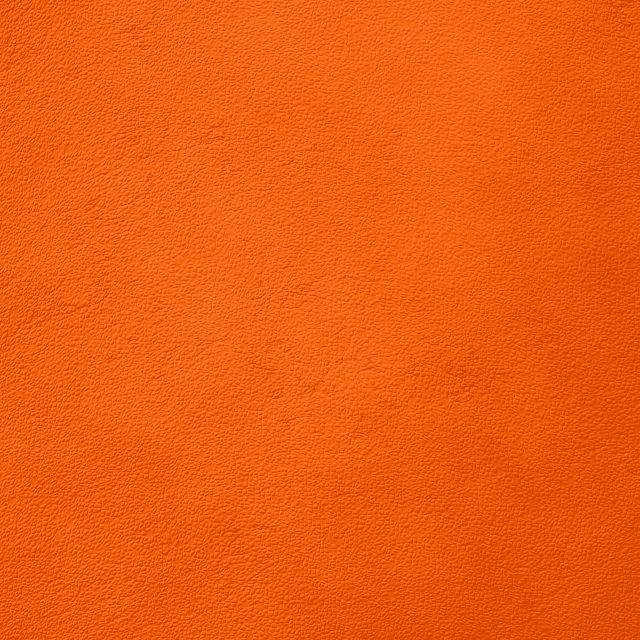
Reproduce this texture procedurally as a WebGL 1 fragment shader.

```glsl
precision highp float;

uniform vec2 u_resolution;

const vec3 DEEP = vec3(0.85, 0.29, 0.01);
const vec3 BODY = vec3(0.91, 0.35, 0.03);
const vec3 BRIGHT = vec3(0.96, 0.40, 0.07);
const vec3 PALE = vec3(0.98, 0.44, 0.13);
const vec3 GLINT = vec3(0.97, 0.47, 0.19);
const vec3 DULL = vec3(0.90, 0.37, 0.07);

const vec2 GRAIN_SCALE = vec2(138.0, 176.0);
const vec2 LIGHT_DIR = vec2(-0.45, 0.89);
const float LIGHT_STEP = 0.0023;

vec2 hash2(vec2 p) {
  vec3 q = fract(p.xyx * vec3(0.1031, 0.1030, 0.0973));
  q += dot(q, q.yzx + 33.33);
  return fract((q.xx + q.yz) * q.zy);
}

float valueNoise(vec2 p) {
  vec2 cell = floor(p);
  vec2 f = fract(p);
  f = f * f * (3.0 - 2.0 * f);
  float low = mix(hash2(cell).x, hash2(cell + vec2(1.0, 0.0)).x, f.x);
  float high = mix(hash2(cell + vec2(0.0, 1.0)).x, hash2(cell + 1.0).x, f.x);
  return mix(low, high, f.y);
}

float fbm(vec2 p) {
  float sum = 0.0;
  float weight = 0.5;
  for (int i = 0; i < 4; i++) {
    sum += weight * valueNoise(p);
    p = mat2(1.6, 1.2, -1.2, 1.6) * p + 7.3;
    weight *= 0.5;
  }
  return sum / 0.9375;
}

// Rounded cells: zero in the grooves, one on the tops
float pebbles(vec2 p) {
  vec2 cell = floor(p);
  vec2 f = fract(p);
  float nearest = 8.0;
  float second = 8.0;
  for (int y = -1; y <= 1; y++) {
    for (int x = -1; x <= 1; x++) {
      vec2 offset = vec2(float(x), float(y));
      float d = length(offset + hash2(cell + offset) - f);
      second = min(second, max(nearest, d));
      nearest = min(nearest, d);
    }
  }
  return smoothstep(0.0, 0.55, second - nearest);
}

// Grain climbs to the right on the left side and levels out across the hide
vec2 followHide(vec2 p) {
  float rise = p.x * (0.6 + p.x * (-0.8 + p.x * 0.333));
  vec2 sway = vec2(valueNoise(p * 9.0), valueNoise(p * 9.0 + 41.0)) - 0.5;
  return vec2(p.x, p.y - rise) + 0.02 * sway + 2.0;
}

// Thin broken folds, gathered into patches
float creases(vec2 hide) {
  vec2 q = hide * vec2(21.0, 50.0);
  float line = abs(fbm(q) - 0.5);
  float patches = smoothstep(0.40, 0.66, fbm(hide * vec2(5.0, 8.0) + 13.0));
  float breaks = smoothstep(0.35, 0.65, valueNoise(hide * 60.0 + 5.0));
  return (1.0 - smoothstep(0.0, 0.05, line)) * patches * breaks;
}

float hideHeight(vec2 p) {
  vec2 hide = followHide(p);
  vec2 ripple = vec2(valueNoise(hide * 75.0), valueNoise(hide * 75.0 + 19.0));
  float grain = pebbles(hide * GRAIN_SCALE + 0.6 * ripple);
  float pores = valueNoise(hide * vec2(190.0, 230.0));
  return 0.65 * grain + 0.5 * pores - 0.6 * creases(hide);
}

// Broad light: strongest above the middle, fading to the lower right
float broadLight(vec2 p) {
  vec2 away = p - vec2(0.45, 0.68);
  float falloff = 0.17 - 0.62 * dot(away, away);
  float corner = 0.30 * smoothstep(0.75, 1.5, p.x + 0.6 * (1.0 - p.y));
  float mottle = 0.45 * (fbm(p * 4.0 + 3.0) - 0.5);
  return falloff - corner + mottle + 0.28 * (fbm(p * 17.0 + 31.0) - 0.5);
}

vec3 leatherColor(float tone) {
  float t = clamp(tone, -0.2, 1.33) * 3.0;
  vec3 color = mix(DEEP, BODY, clamp(t, -0.6, 1.0));
  color = mix(color, BRIGHT, clamp(t - 1.0, 0.0, 1.0));
  color = mix(color, PALE, clamp(t - 2.0, 0.0, 1.0));
  return mix(color, GLINT, clamp(t - 3.0, 0.0, 1.0));
}

void main() {
  vec2 p = gl_FragCoord.xy / min(u_resolution.x, u_resolution.y);

  // Relief lit from the upper left, softer toward the right
  float slope = hideHeight(p) - hideHeight(p + LIGHT_DIR * LIGHT_STEP);
  float contrast = mix(1.15, 0.85, smoothstep(0.2, 0.9, p.x));
  float fold = creases(followHide(p));
  float tone = 0.51 + broadLight(p) + contrast * slope - 0.2 * fold;

  // Greyer flecks, mostly on the left, leaving the deepest shade saturated
  float fleck = smoothstep(0.45, 0.7, valueNoise(p * 150.0 + 9.0));
  float dullness = fleck * smoothstep(0.05, 0.3, tone) * mix(0.75, 0.35, p.x);
  dullness *= 1.0 - smoothstep(0.35, 0.6, tone);
  vec3 color = mix(leatherColor(tone), DULL, dullness);
  gl_FragColor = vec4(clamp(color, 0.0, 1.0), 1.0);
}
```
